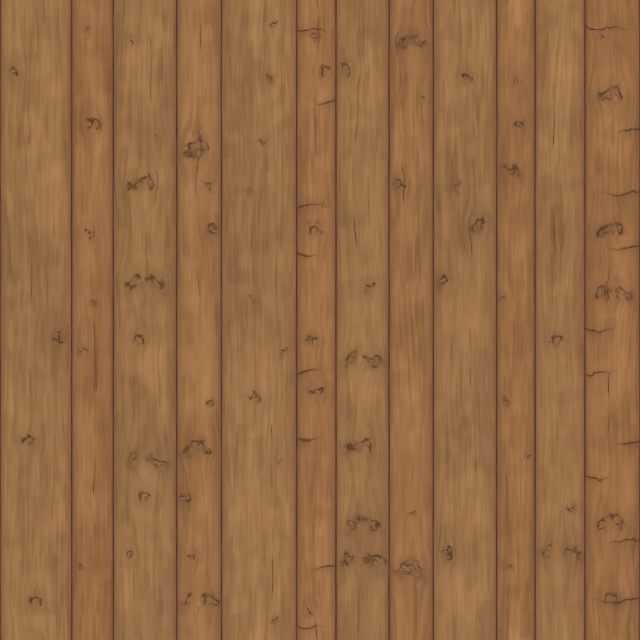
This texture is drawn by a WebGL 1 fragment shader. Its source:

```glsl
precision highp float;
// Twelve upright pine boards of uneven width, with fine grain, knots, cracks and soft seams.
uniform vec2 u_resolution;

#define SEAM_HALF 0.0009
#define SEAM_SHADE 0.0055
#define KNOT_ROWS 12.0
#define KNOT_CHANCE 0.55
#define KNOT_SIZE 0.0125
#define ARC_ROWS 11.0
#define CRACK_HALF 0.0006
#define ROUGHNESS 0.011
#define TAU 6.2831853

const vec3 DARK_WOOD = vec3(0.545, 0.393, 0.254);
const vec3 LIGHT_WOOD = vec3(0.655, 0.485, 0.314);
const vec3 WARM_TINT = vec3(1.0, 0.965, 0.95);
const vec3 KNOT_STAIN = vec3(0.41, 0.27, 0.19);
const vec3 KNOT_HEART = vec3(0.60, 0.46, 0.30);
const vec3 KNOT_RIM = vec3(0.29, 0.20, 0.14);
const vec3 SEAM_STAIN = vec3(0.42, 0.28, 0.21);
const vec3 SEAM_LINE = vec3(0.28, 0.18, 0.15);

float hash(vec2 p) {
  vec3 q = fract(p.xyx * 0.1031);
  q += dot(q, q.yzx + 33.33);
  return fract((q.x + q.y) * q.z);
}

// Smooth cellular noise that wraps vertically after the given rows.
float cellNoise(vec2 p, float rows) {
  vec2 total = vec2(0.0);
  for (int y = -1; y <= 1; y++) {
    for (int x = -1; x <= 1; x++) {
      vec2 cell = floor(p) + vec2(x, y);
      vec2 id = vec2(cell.x, mod(cell.y, rows));
      vec2 d = p - cell - vec2(hash(id), hash(id + 57.3));
      total += vec2(hash(id + 113.7), 1.0) * exp(-7.0 * dot(d, d));
    }
  }
  return total.x / total.y;
}

// Adds four seams to the search: x = index, y = left edge, z = right edge.
vec3 findBoard(vec3 board, vec4 seams, float x) {
  vec4 passed = step(seams, vec4(x));
  vec4 l = seams * passed;
  vec4 r = mix(seams, vec4(1.0), passed);
  return vec3(board.x + dot(passed, vec4(1.0)), max(board.y, max(max(l.x, l.y), max(l.z, l.w))),
              min(board.z, min(min(r.x, r.y), min(r.z, r.w))));
}

// Single knots and lopsided pairs: x = grain bend, y = stain, z = rim, w = heart.
vec4 knots(vec2 p, float halfWidth, float index) {
  vec4 result = vec4(0.0);
  for (int i = -1; i <= 1; i++) {
    float row = floor(p.y * KNOT_ROWS) + float(i);
    vec2 id = vec2(index * 17.0 + 3.0, mod(row, KNOT_ROWS));
    float a = hash(id + 21.3);
    float b = hash(id + 47.7);
    float paired = step(0.6, hash(id + 71.1)) * step(1.5, mod(index, 4.0));
    float size = KNOT_SIZE * mix(mix(0.25, 0.85, b * b), 1.0, paired);
    vec2 offset = p - vec2((a - 0.5) * 1.5 * halfWidth * (1.0 - paired), (row + 0.2 + 0.6 * b) / KNOT_ROWS);
    float bend = offset.x * exp(-dot(offset, offset) / (6.0 * size * size));
    float side = paired * sign(offset.x) * (a - 0.5);
    float spread = mix(0.6 * size, 0.6 * halfWidth, a * a);
    vec2 d = vec2(mix(offset.x, abs(offset.x) - spread, paired), offset.y + 0.4 * size * side);
    float angle = mix((a - 0.5) * 2.5, -0.75 + side, paired);
    d = mat2(cos(angle), -sin(angle), sin(angle), cos(angle)) * d / (size * (1.0 + 0.5 * side));
    float e = length(d * vec2(1.0, mix(1.4, 2.2, paired)));
    float rim = exp(-9.0 * (e - 0.9) * (e - 0.9)) * clamp(0.5 + 0.7 * d.y + 0.4 * sin(d.x * 4.0 + b * TAU), 0.0, 1.0);
    float heart = (1.0 - smoothstep(0.4, 1.0, e)) * (0.6 + 0.4 * sin(e * 16.0));
    result += step(hash(id), KNOT_CHANCE) * vec4(bend, exp(-0.75 * e), rim, heart);
  }
  return result;
}

// Thin wavering check that opens and closes along the board.
float verticalCrack(vec2 p, float halfWidth, float seed) {
  float path = (seed - 0.5) * halfWidth + 0.003 * sin(TAU * (p.y * 2.0 + seed)) + 0.001 * sin(TAU * (p.y * 9.0 + seed * 3.0));
  float opening = sin(TAU * (p.y + seed * 5.0)) + 0.8 * sin(TAU * (p.y * 5.0 + seed * 7.0)) + 0.5 * sin(TAU * p.y * 13.0);
  return smoothstep(0.5, 1.7, opening) * exp(-abs(p.x - path) / (1.6 * CRACK_HALF));
}

// Bowed cross-grain ridges: x = dark line, y = stain under it.
vec2 ridges(vec2 p, float halfWidth, float index, float pixel) {
  vec2 result = vec2(0.0);
  for (int i = -1; i <= 1; i++) {
    float row = floor(p.y * ARC_ROWS) + float(i);
    vec2 id = vec2(index * 13.0, mod(row, ARC_ROWS));
    float seed = hash(id + 9.1);
    float across = p.x / halfWidth * (seed > 0.5 ? 1.0 : -1.0);
    float d = p.y - (row + 0.2 + 0.6 * hash(id + 31.9)) / ARC_ROWS;
    d -= 0.012 * (seed - 0.3) * across * across + 0.0018 * sin(across * 5.0 + seed * TAU);
    float reach = smoothstep(-1.2 * hash(id + 4.7), 0.7, across) * step(0.3, hash(id + 63.3));
    result += reach * vec2(1.0 - smoothstep(CRACK_HALF, CRACK_HALF + pixel, abs(d)), exp(-abs(d) / (d > 0.0 ? 0.003 : 0.008)));
  }
  return result;
}

void main() {
  vec2 uv = gl_FragCoord.xy / u_resolution;
  float pixel = 1.0 / min(u_resolution.x, u_resolution.y);

  // Board under this point
  vec3 board = findBoard(vec3(0.0, 0.0, 1.0), vec4(0.112, 0.177, 0.276, 0.346), uv.x);
  board = findBoard(board, vec4(0.4635, 0.525, 0.608, 0.677), uv.x);
  board = findBoard(board, vec4(0.776, 0.836, 0.914, 1.0), uv.x);
  float halfWidth = 0.5 * (board.z - board.y);
  vec2 p = vec2(uv.x - 0.5 * (board.y + board.z), uv.y);
  float ridged = step(4.5, mod(board.x, 6.0));
  float warm = max(ridged, 1.0 - smoothstep(0.032, 0.040, halfWidth));

  // Grain, bent around ragged knots
  vec2 cells = vec2(uv.x + 1.0, uv.y) * vec2(120.0, 100.0);
  vec2 ragged = p + ROUGHNESS * (vec2(cellNoise(cells, 100.0), cellNoise(cells + vec2(31.0, 0.0), 100.0)) - 0.5);
  vec4 knot = knots(ragged, halfWidth, board.x);
  vec2 g = vec2(p.x - 0.6 * knot.x + 0.0015 * sin(TAU * (p.y * 3.0 + board.x * 0.37)) + board.x * 1.37 + 1.0, p.y);
  float fibre = cellNoise(g * vec2(300.0, 24.0), 24.0);
  float pore = 1.0 - smoothstep(0.08, 0.3, cellNoise(g * vec2(170.0, 13.0), 13.0));
  float streak = cellNoise(g * vec2(75.0, 6.0), 6.0);
  float blotch = cellNoise(g * vec2(18.0, 11.0), 11.0);
  float mottle = cellNoise(g * vec2(60.0, 48.0), 48.0);
  float tone = 0.55 + dot(vec4(blotch, streak, fibre, mottle) - 0.5, vec4(0.6, 0.4, 0.55, 0.4)) - 0.3 * pore;
  vec3 color = mix(DARK_WOOD, LIGHT_WOOD, tone) * mix(vec3(1.0), WARM_TINT, warm);

  // Knots, cracks and ridges
  color = mix(color, KNOT_STAIN, clamp(knot.y * (0.2 + 0.9 * mottle), 0.0, 0.8));
  color = mix(color, KNOT_HEART, clamp(0.7 * knot.w, 0.0, 1.0));
  color = mix(color, KNOT_RIM, clamp(knot.z * (0.4 + 0.6 * fibre), 0.0, 0.85));
  vec2 ridge = ridged * ridges(mix(p, ragged, 0.4), halfWidth, board.x, pixel);
  color = mix(color, KNOT_STAIN, min(0.4 * ridge.y, 0.6));
  float crack = verticalCrack(g - vec2(board.x * 1.37 + 1.0, 0.0), halfWidth, hash(vec2(board.x, 5.3)));
  color = mix(color, KNOT_RIM, clamp(0.6 * crack * (0.4 + fibre) + 0.6 * ridge.x, 0.0, 0.8));

  // Seams
  float edge = min(uv.x - board.y, board.z - uv.x);
  color = mix(color, SEAM_STAIN, (0.4 + 0.5 * blotch) * exp(-edge / SEAM_SHADE));
  float line = 1.0 - smoothstep(SEAM_HALF - 0.5 * pixel, SEAM_HALF + 0.7 * pixel, edge);
  gl_FragColor = vec4(mix(color, SEAM_LINE, line * (0.5 + 0.35 * mottle)), 1.0);
}
```
